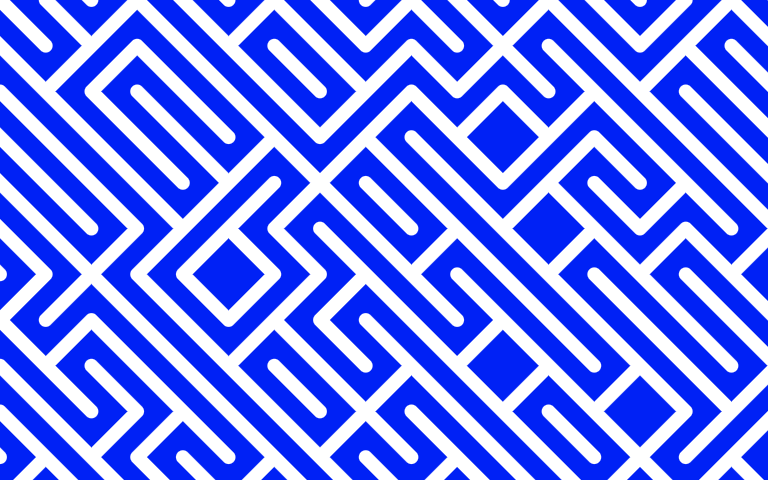
This pattern is drawn by a Shadertoy shader. Its source:

```glsl
// Diagonal maze: each grid cell holds one of two round-capped diagonal strokes.

#define ROWS 10.5          // cells over the canvas height
#define STROKE_WIDTH 0.302 // in cells
#define RISING_SHARE 0.27  // part of the strokes that lean like a slash
#define SEED 41u
#define GROUND vec3(0.0, 0.13, 0.96)
#define STROKE vec3(1.0)

// Integer hash of a cell, 0 to 1
float hashCell(ivec2 cell) {
    uvec2 q = uvec2(cell + 64) * uvec2(1597u, 3571u) + SEED;
    uint h = (q.x ^ (q.y << 8)) * 40503u + q.y;
    h ^= h >> 15;
    h *= 739397u;
    h ^= h >> 13;
    h *= 668265u;
    h ^= h >> 16;
    return float(h & 65535u) / 65536.0;
}

float segmentDistance(vec2 p, vec2 a, vec2 b) {
    vec2 ab = b - a;
    float t = clamp(dot(p - a, ab) / dot(ab, ab), 0.0, 1.0);
    return length(p - a - t * ab);
}

// Distance to the nearest stroke; neighbours count because caps overlap cells
float mazeDistance(vec2 p) {
    vec2 base = floor(p);
    float nearest = 10.0;
    for (int y = -1; y <= 1; y++) {
        for (int x = -1; x <= 1; x++) {
            vec2 cell = base + vec2(x, y);
            float rising = step(hashCell(ivec2(cell)), RISING_SHARE);
            vec2 top = cell + vec2(rising, 0.0);
            vec2 bottom = cell + vec2(1.0 - rising, 1.0);
            nearest = min(nearest, segmentDistance(p, top, bottom));
        }
    }
    return nearest - 0.5 * STROKE_WIDTH;
}

void mainImage(out vec4 fragColor, in vec2 fragCoord) {
    // Grid hangs from the top left corner, y pointing down
    float pixel = ROWS / iResolution.y;
    vec2 p = vec2(fragCoord.x, iResolution.y - fragCoord.y) * pixel;

    // Edge blended over about one pixel
    float coverage = clamp(0.5 - mazeDistance(p) / (1.1 * pixel), 0.0, 1.0);
    fragColor = vec4(mix(GROUND, STROKE, coverage), 1.0);
}
```
